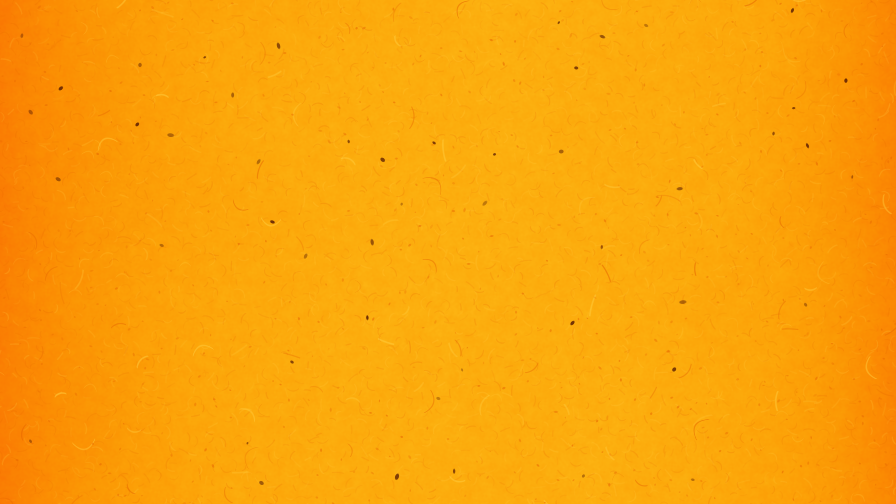
This texture is drawn by a Shadertoy shader. Its source:

```glsl
// Warm orange recycled paper: a glowing centre that deepens toward the sides,
// covered with fine grain, short curved fibres and sparse dark flecks.
// Fibres and flecks are scattered on jittered grids; lengths are in canvas heights.

const vec3 EDGE_ORANGE  = vec3(0.98, 0.48, 0.01);
const vec3 CENTRE_AMBER = vec3(0.99, 0.69, 0.06);
const vec3 PALE_FIBRE   = vec3(1.00, 0.80, 0.24);
const vec3 RUST_FIBRE   = vec3(0.90, 0.40, 0.00);
const vec3 DARK_FLECK   = vec3(0.34, 0.10, 0.01);
const float TAU = 6.2831853;

float hash(vec2 p) {
    vec3 q = fract(vec3(p.xyx) * 0.1031);
    q += dot(q, q.yzx + 33.33);
    return fract((q.x + q.y) * q.z);
}

vec2 hash2(vec2 p) {
    return vec2(hash(p + 17.3), hash(p + 61.7));
}

mat2 rotation(float angle) {
    float c = cos(angle), s = sin(angle);
    return mat2(c, s, -s, c);
}

float valueNoise(vec2 p) {
    vec2 cell = floor(p), f = fract(p);
    f = f * f * (3.0 - 2.0 * f);
    float low  = mix(hash(cell), hash(cell + vec2(1, 0)), f.x);
    float high = mix(hash(cell + vec2(0, 1)), hash(cell + vec2(1, 1)), f.x);
    return mix(low, high, f.y);
}

// Signed noise in -1..1, summed over turned octaves.
float fbm(vec2 p) {
    float sum = 0.0, weight = 0.5;
    for (int i = 0; i < 4; i++) {
        sum += weight * (2.0 * valueNoise(p) - 1.0);
        p = rotation(0.65) * p * 2.03 + 19.1;
        weight *= 0.5;
    }
    return sum;
}

float softFill(float dist, float radius, float blur) {
    return 1.0 - smoothstep(max(radius - blur, 0.0), radius + blur, dist);
}

// Coverage of bent strokes, at most one per grid cell.
float fibres(vec2 p, float cellSize, float halfLength, float radius,
             float density, float seed, float blur) {
    vec2 home = floor(p / cellSize);
    float cover = 0.0;
    for (int y = -1; y <= 1; y++)
    for (int x = -1; x <= 1; x++) {
        vec2 id = home + vec2(x, y);
        vec2 key = id + seed;
        if (hash(key) > density) continue;
        vec2 q = p - (id + hash2(key)) * cellSize;
        vec2 shape = hash2(key + 140.0);
        q = rotation(TAU * hash(key + 95.0)) * q;
        q.y += (shape.x - 0.5) * 1.6 * q.x * q.x / halfLength;
        float reach = halfLength * mix(0.4, 1.0, shape.y);
        q.x -= clamp(q.x, -reach, reach);
        float strength = mix(0.35, 1.0, hash(key + 210.0));
        cover = max(cover, strength * softFill(length(q), radius, blur));
    }
    return cover;
}

// Coverage of small uneven flecks, at most one per grid cell.
float flecks(vec2 p, float cellSize, float radius, float density, float seed, float blur) {
    vec2 home = floor(p / cellSize);
    float cover = 0.0;
    for (int y = -1; y <= 1; y++)
    for (int x = -1; x <= 1; x++) {
        vec2 id = home + vec2(x, y);
        vec2 key = id + seed;
        if (hash(key) > density) continue;
        vec2 q = p - (id + hash2(key)) * cellSize;
        vec2 shape = hash2(key + 140.0);
        q = rotation(TAU * shape.x) * q * vec2(mix(0.6, 1.0, shape.y), 1.2);
        float size = radius * mix(0.45, 1.0, hash(key + 95.0));
        float strength = mix(0.4, 1.0, hash(key + 210.0));
        cover = max(cover, strength * softFill(length(q), size, blur));
    }
    return cover;
}

// 0 at the deep orange sides, about 1 in the amber middle.
float sideGlow(float x) {
    return 0.985 - 0.95 * exp(-x / 0.148) - 0.82 * exp(-(1.0 - x) / 0.11);
}

void mainImage(out vec4 fragColor, in vec2 fragCoord) {
    vec2 p = fragCoord / iResolution.y;
    float blur = 0.7 / iResolution.y;

    // Paper tone: side glow, soft blotches and fine grain
    float tone = sideGlow(fragCoord.x / iResolution.x);
    tone += 0.07 * fbm(p * 5.0) + 0.10 * fbm(rotation(0.4) * p * 60.0);
    tone += 0.09 * (valueNoise(rotation(0.9) * p * 230.0) - 0.5);
    tone = clamp(tone, -0.1, 1.12);
    vec3 color = mix(EDGE_ORANGE, CENTRE_AMBER, vec3(tone, tone, tone * tone * tone));

    // Matted fibres, then sparser long hairs
    color = mix(color, RUST_FIBRE, 0.22 * fibres(p, 0.026, 0.011, 0.0012, 0.75, 11.0, blur));
    color = mix(color, PALE_FIBRE, 0.22 * fibres(p, 0.031, 0.012, 0.0013, 0.60, 301.0, blur));
    color = mix(color, PALE_FIBRE, 0.55 * fibres(p, 0.110, 0.022, 0.0016, 0.35, 523.0, blur));
    color = mix(color, RUST_FIBRE, 0.55 * fibres(p, 0.120, 0.024, 0.0011, 0.35, 747.0, blur));

    // Faint rusty dots and scattered dark flecks
    color = mix(color, RUST_FIBRE, 0.55 * flecks(p, 0.040, 0.0026, 0.45, 83.0, blur));
    color = mix(color, DARK_FLECK, 0.85 * flecks(p, 0.105, 0.0046, 0.38, 419.0, blur));

    fragColor = vec4(clamp(color, 0.0, 1.0), 1.0);
}
```
